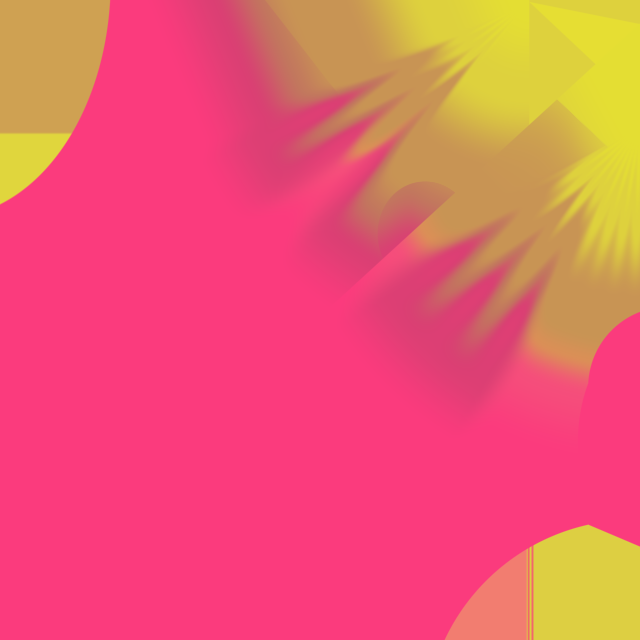
Write a three.js fragment shader that draws this background.

```glsl
varying vec2 vUv;

const vec3 PINK = vec3(0.985, 0.23, 0.49);
const vec3 GOLD = vec3(0.87, 0.82, 0.24);
const vec3 TAN = vec3(0.785, 0.58, 0.33);

// Antialiased fill: 1 where d is negative
float fill(float d) {
  return 1.0 - smoothstep(-0.0012, 0.0012, d);
}

float ellipse(vec2 p, vec2 center, vec2 radii) {
  return (length((p - center) / radii) - 1.0) * min(radii.x, radii.y);
}

float bump(float x, float width) {
  return exp(-x * x / (width * width));
}

// Gold to pink along the fan; warm replaces the mauve with orange
vec3 fanRamp(float u, float warm) {
  vec3 brown = mix(vec3(0.76, 0.46, 0.37), vec3(0.86, 0.56, 0.34), warm);
  vec3 magenta = mix(vec3(0.85, 0.25, 0.45), vec3(0.96, 0.31, 0.48), warm);
  vec3 col = mix(vec3(0.895, 0.87, 0.2), GOLD, smoothstep(0.02, 0.13, u));
  col = mix(col, TAN, smoothstep(0.15, 0.27, u));
  col = mix(col, brown, smoothstep(0.34, 0.415, u));
  col = mix(col, magenta, smoothstep(0.4, 0.475, u));
  return mix(col, PINK, smoothstep(0.455, 0.58, u));
}

// Three dark streaks spreading from the apex
float streaks(float angle, float first, float gap, float width) {
  float sum = 0.0;
  for (int i = 0; i < 3; i++) {
    sum += bump(angle - first - gap * float(i), width);
  }
  return min(sum, 1.0);
}

// Flat gradient before the first streak, radial gradient after it
float fanDistance(vec2 v, float angle, float first, vec2 axis) {
  return mix(dot(v, axis), length(v), smoothstep(first - 0.12, first, angle));
}

float streakStrength(float r) {
  return 0.135 * smoothstep(0.04, 0.25, r) * (1.0 - smoothstep(0.33, 0.5, r));
}

float fineRays(float angle, float r) {
  return 0.03 * sin(angle * 48.0) * smoothstep(0.01, 0.1, r) * (1.0 - smoothstep(0.1, 0.3, r));
}

vec3 upperFan(vec2 p) {
  vec2 v = vec2(0.827, 0.997) - p;
  float r = length(v);
  float angle = atan(v.y, v.x);
  float u = fanDistance(v, angle, 0.47, vec2(0.924, 0.382));
  float inFan = smoothstep(0.4, 0.5, angle) * (1.0 - smoothstep(0.8, 0.95, angle));
  float warm = bump(angle - 0.73, 0.06);
  u += streaks(angle, 0.485, 0.155, 0.055) * streakStrength(r);
  u += inFan * fineRays(angle, r) + 0.06 * warm * smoothstep(0.3, 0.42, r);

  // Creased panel and rounded shadow
  float crease = fill((p.x - 0.414 - 0.781 * (1.0 - p.y)) * 0.79);
  u += 0.02 * crease * (1.0 - smoothstep(0.4, 0.47, angle));
  float shadow = fill(ellipse(p, vec2(0.665, 0.635), vec2(0.075, 0.082)));
  u += 0.055 * shadow * smoothstep(0.57, 0.65, p.x);
  vec3 col = fanRamp(u, warm);

  // Bright triangle beside the apex
  float top = (p.y - 0.997 + 0.2 * (p.x - 0.827)) * 0.98;
  float bottom = (0.997 - p.y - 0.94 * (p.x - 0.827)) * 0.73;
  col = mix(col, GOLD, fill(0.827 - p.x));
  return mix(col, vec3(0.9, 0.87, 0.2), fill(max(top, bottom)));
}

vec3 lowerFan(vec2 p) {
  vec2 v = vec2(1.0, 0.802) - p;
  float r = length(v);
  float angle = atan(v.y, v.x);
  float u = fanDistance(v, angle, 0.6, vec2(0.883, 0.469));
  float early = 1.0 - smoothstep(0.48, 0.6, angle);
  float warm = max(early, smoothstep(1.02, 1.12, angle));
  u += streaks(angle, 0.61, 0.195, 0.07) * streakStrength(r);
  u += (1.0 - early) * fineRays(angle, r) + 0.045 * warm * smoothstep(0.3, 0.42, r);

  // Folded tan panel before the streaks
  float panel = fill((0.95 * (p.x - 0.87) + p.y - 0.846) * 0.725);
  u += 0.11 * panel * early * (1.0 - smoothstep(0.1, 0.3, r));
  return fanRamp(u, warm);
}

void main() {
  vec2 p = vUv;

  // Two fans split along a diagonal
  float split = (0.915 * (p.x - 0.521) - p.y + 0.525) * 0.738;
  vec3 col = mix(lowerFan(p), upperFan(p), fill(split));

  // Pink lobe on the right
  float lobe = min(length(p - vec2(1.045, 0.395)) - 0.126,
                   ellipse(p, vec2(1.05, 0.31), vec2(0.147, 0.2)));
  col = mix(col, PINK, fill(lobe));

  // Two-tone corner at upper left
  vec3 corner = mix(vec3(0.88, 0.84, 0.24), vec3(0.81, 0.63, 0.32), smoothstep(0.789, 0.794, p.y));
  col = mix(col, corner, fill(ellipse(p, vec2(-0.085, 1.03), vec2(0.258, 0.37))));

  // Striped corner at lower right
  vec3 base = mix(vec3(0.95, 0.49, 0.44), vec3(0.865, 0.81, 0.26), smoothstep(0.822, 0.824, p.x));
  float stripe = 0.5 - 0.5 * cos((p.x - 0.823) * 1047.0);
  base = mix(base, vec3(0.95, 0.4, 0.42), stripe * step(0.823, p.x) * step(p.x, 0.835));
  float roof = (p.y - 0.178 + 0.424 * (p.x - 0.9245)) * 0.92;
  float dome = length(p - vec2(0.99, -0.138)) - 0.326;
  col = mix(col, base, fill(max(dome, roof)));

  gl_FragColor = vec4(col, 1.0);
}
```
